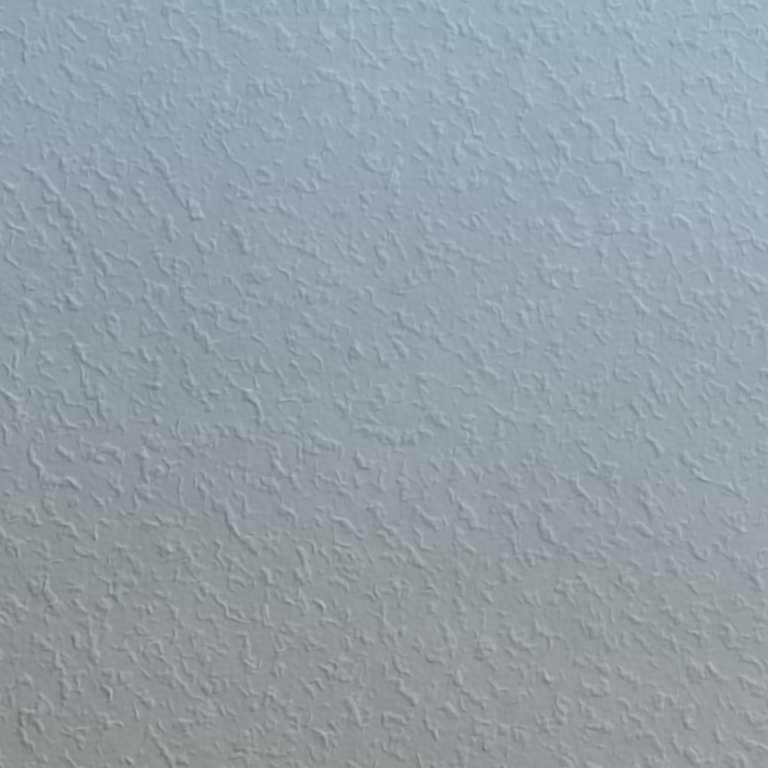
Give the GLSL for this texture, as a WebGL 2 fragment shader.

```glsl
#version 300 es
precision highp float;
// Painted plaster wall with small raised flecks under cool, raking light.

uniform vec2 u_resolution;
out vec4 fragColor;

float hash(vec2 p) {
    return fract(sin(dot(p, vec2(127.1, 311.7))) * 43758.5453);
}

// Dot product of a random unit gradient with the offset from its corner
float corner(vec2 cell, vec2 offset) {
    float angle = 6.2832 * hash(cell);
    return dot(vec2(cos(angle), sin(angle)), offset);
}

float noise(vec2 p) {
    vec2 i = floor(p), f = fract(p);
    vec2 u = f * f * f * (f * (f * 6.0 - 15.0) + 10.0);
    float low = mix(corner(i, f), corner(i + vec2(1, 0), f - vec2(1, 0)), u.x);
    float high = mix(corner(i + vec2(0, 1), f - vec2(0, 1)),
                     corner(i + vec2(1, 1), f - vec2(1, 1)), u.x);
    return mix(low, high, u.y);
}

// Plaster relief: ragged raised flecks, short ridges, soft swells and grain
float height(vec2 p) {
    // Stretch the features along the falling diagonal
    vec2 q = vec2(dot(p, vec2(0.6, -0.8)) * 0.72, dot(p, vec2(0.8, 0.6)));
    q += 0.007 * vec2(noise(p * 55.0), noise(p * 55.0 + 17.3));

    float rough = noise(p * 125.0 + 5.2);
    float body = noise(q * 44.0 + 31.4) + 0.55 * noise(q * 88.0 + 3.1);
    float fleck = smoothstep(0.08, 0.62, body + 0.22 * rough);
    float ridge = 1.0 - smoothstep(0.0, 0.26, abs(noise(q * 50.0) + 0.12 * rough));
    ridge *= smoothstep(0.02, 0.4, noise(q * 58.0 + 9.7));
    float swell = noise(q * 24.0 + 71.0);
    return fleck + 0.75 * ridge + 0.45 * swell + 0.2 * rough;
}

void main() {
    vec2 uv = gl_FragCoord.xy / u_resolution;
    vec2 p = gl_FragCoord.xy / min(u_resolution.x, u_resolution.y);

    // Wall colour: warm grey below, blue daylight above, brighter to the right
    float rise = uv.y + 0.12 * (uv.x - 0.5);
    vec3 color = mix(vec3(0.573, 0.583, 0.583), vec3(0.580, 0.620, 0.640),
                     smoothstep(-0.05, 0.6, rise));
    color = mix(color, vec3(0.598, 0.678, 0.728), smoothstep(0.4, 1.1, rise));
    color += 0.045 * (uv.x - 0.5);
    color += 0.014 * noise(p * 4.0 + 2.6) + 0.012 * noise(p * 14.0 + 8.1);

    // Relief shading, lit from the upper right and stronger at lower left
    vec2 toLight = 0.0021 * normalize(vec2(0.7, 0.7));
    float slope = height(p - toLight) - height(p + toLight);
    float strength = mix(0.125, 0.095, smoothstep(0.2, 1.5, uv.x + uv.y));
    color += strength * slope / (1.0 + 0.3 * abs(slope));

    // Faint mottling of the paint
    color += 0.014 * noise(p * 60.0 + 44.0);

    fragColor = vec4(clamp(color, 0.0, 1.0), 1.0);
}
```
